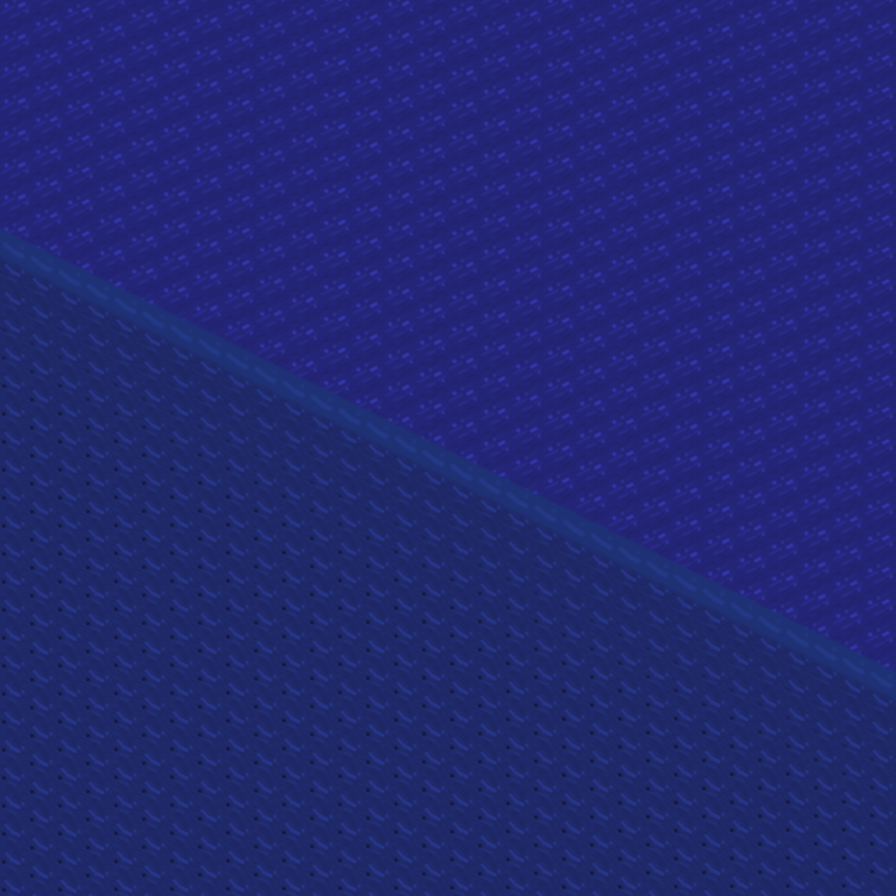
This pattern is drawn by a Shadertoy shader. Its source:

```glsl
// Two blue woven cloths with slanted stitches, joined along a diagonal ribbed seam.

// Soft stroke from a to b, one inside and zero outside
float stitch(vec2 p, vec2 a, vec2 b, float radius, float blur) {
    vec2 pa = p - a, ba = b - a;
    float d = length(pa - ba * clamp(dot(pa, ba) / dot(ba, ba), 0.0, 1.0));
    return 1.0 - smoothstep(radius - blur, radius + blur, d);
}

float speck(vec2 p, vec2 center, float radius, float blur) {
    return 1.0 - smoothstep(radius - blur, radius + blur, length(p - center));
}

vec2 gradient(vec2 corner) {
    float angle = 6.2832 * fract(sin(dot(corner, vec2(127.1, 311.7))) * 43758.5);
    return vec2(cos(angle), sin(angle));
}

float gradientNoise(vec2 p) {
    vec2 i = floor(p), f = p - i, u = f * f * (3.0 - 2.0 * f);
    vec2 e = vec2(1.0, 0.0);
    float low = mix(dot(gradient(i), f), dot(gradient(i + e), f - e), u.x);
    float high = mix(dot(gradient(i + e.yx), f - e.yx), dot(gradient(i + 1.0), f - 1.0), u.x);
    return mix(low, high, u.y);
}

// Position inside a repeat of a grid whose rows climb by the given slope
vec2 slantedCell(vec2 uv, float count, float slope) {
    vec2 f = fract(count * vec2(uv.x, uv.y - slope * uv.x)) - 0.5;
    return vec2(f.x, f.y + slope * f.x);
}

// Violet blue cloth with rising stitches
vec3 upperCloth(vec2 uv, float pixel) {
    vec2 p = slantedCell(uv, 28.0, 0.42);
    float blur = max(28.0 * pixel, 0.05);
    float row = p.y - 0.42 * p.x;
    vec3 color = vec3(0.138, 0.143, 0.463) * (1.0 + 0.025 * cos(6.2832 * (row - 0.08)));
    color *= 1.0 + 0.09 * gradientNoise(vec2(p.x * 4.0, row * 8.0) + 7.0);

    float faint = stitch(p, vec2(-0.42, -0.1), vec2(-0.1, 0.06), 0.04, blur);
    faint = max(faint, stitch(p, vec2(-0.14, -0.24), vec2(0.1, -0.14), 0.035, blur));
    faint = max(faint, 0.8 * stitch(p, vec2(0.22, -0.05), vec2(0.4, 0.05), 0.035, blur));
    color = mix(color, vec3(0.165, 0.175, 0.565), 0.75 * faint);

    float bright = stitch(p, vec2(0.12, 0.11), vec2(0.24, 0.17), 0.05, blur);
    bright = max(bright, 0.9 * speck(p, vec2(-0.3, 0.12), 0.06, blur));
    bright = max(bright, 0.7 * speck(p, vec2(0.35, -0.06), 0.05, blur));
    bright = max(bright, 0.55 * speck(p, vec2(-0.05, 0.26), 0.05, blur));
    return mix(color, vec3(0.215, 0.225, 0.73), 0.85 * bright);
}

// Slate blue cloth with falling stitches
vec3 lowerCloth(vec2 uv, float pixel, float depth) {
    vec2 p = slantedCell(uv, 32.0, -0.495);
    float blur = max(32.0 * pixel, 0.05);
    float row = p.y + 0.495 * p.x;
    vec3 color = vec3(0.12, 0.16, 0.41) * (1.0 - 0.03 * exp(-depth * 25.0));
    color *= 1.0 + 0.1 * gradientNoise(vec2(p.x * 4.0, row * 8.0) + 3.0);

    float thread = stitch(p, vec2(-0.28, 0.27), vec2(-0.08, 0.05), 0.05, blur);
    thread = max(thread, stitch(p, vec2(-0.08, 0.05), vec2(0.16, -0.08), 0.065, blur));
    thread = max(thread, 0.8 * speck(p, vec2(0.32, 0.04), 0.06, blur));
    thread = max(thread, 0.5 * stitch(p, vec2(-0.2, -0.18), vec2(0.05, -0.3), 0.04, blur));
    color = mix(color, vec3(0.165, 0.225, 0.575), 0.75 * thread);

    float hole = speck(p, vec2(-0.36, -0.04), 0.06, blur);
    return mix(color, vec3(0.05, 0.07, 0.17), 0.75 * hole * smoothstep(0.05, 0.2, depth));
}

// Ribbed seam of short, overlapping slanted lobes
vec3 seamBand(vec2 uv, float pixel, float depth) {
    float x = fract(32.0 * uv.x) - 0.5;
    vec2 p = vec2(x, 32.0 * (0.017 - depth) - 0.495 * x);
    float blur = max(32.0 * pixel, 0.08);
    vec3 color = vec3(0.122, 0.192, 0.46);
    float lobe = stitch(p, vec2(-0.32, 0.22), vec2(0.02, -0.06), 0.07, blur);
    lobe = max(lobe, stitch(p, vec2(0.02, -0.06), vec2(0.28, -0.2), 0.08, blur));
    lobe = max(lobe, 0.6 * speck(p, vec2(0.3, 0.12), 0.07, blur));
    return mix(color, vec3(0.15, 0.238, 0.56), 0.7 * lobe);
}

void mainImage(out vec4 fragColor, in vec2 fragCoord) {
    vec2 uv = fragCoord / iResolution.xy;
    float pixel = 1.0 / iResolution.y;

    // Vertical distance below the upper edge of the seam
    float depth = 0.745 - 0.495 * uv.x - uv.y;
    float below = smoothstep(-0.002 - pixel, 0.002 + pixel, depth);
    float seam = 1.0 - smoothstep(0.026, 0.037, depth);

    vec3 lower = lowerCloth(uv, pixel, max(depth, 0.0));
    lower = mix(lower, seamBand(uv, pixel, depth), seam);
    fragColor = vec4(mix(upperCloth(uv, pixel), lower, below), 1.0);
}
```
